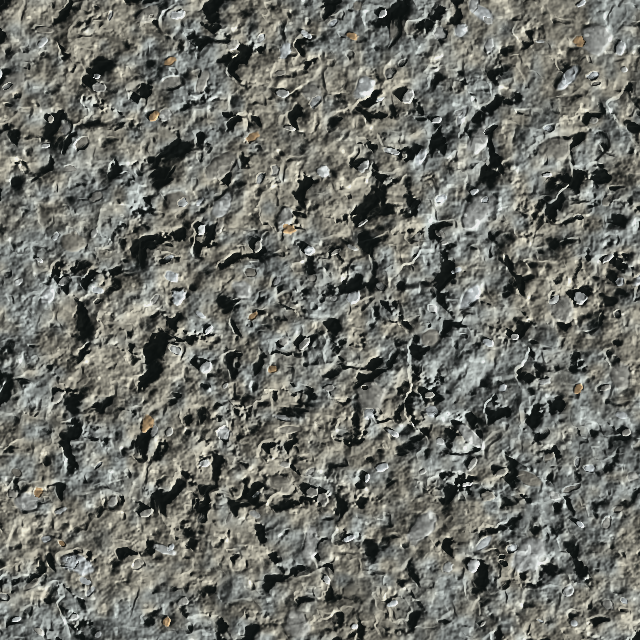
This texture is drawn by a three.js fragment shader. Its source:

```glsl
#define SUN_DIR vec2(0.82, -0.57)
#define SUN_SLOPE 0.66
#define RELIEF 0.031
#define PIT_DEPTH 0.017
#define LARGE_GRID 10.0
#define SMALL_GRID 24.0
#define GROUND_TONE 0.45
#define SLOPE_CONTRAST 0.25
#define SHADOW_COLOR vec3(0.045, 0.062, 0.058)

varying vec2 vUv;

float hash(vec2 p) {
  return fract(sin(dot(p, vec2(127.1, 311.7))) * 43758.5453);
}

float noise(vec2 p) {
  vec2 i = floor(p);
  vec2 f = fract(p);
  f = f * f * (3.0 - 2.0 * f);
  float low = mix(hash(i), hash(i + vec2(1.0, 0.0)), f.x);
  float high = mix(hash(i + vec2(0.0, 1.0)), hash(i + 1.0), f.x);
  return mix(low, high, f.y);
}

// Craggy cement: rotated octaves with ragged pits of two sizes
float groundHeight(vec2 p) {
  mat2 turn = mat2(0.8, 0.6, -0.6, 0.8);
  vec2 q = turn * p * 19.0 + 7.0;
  float amplitude = RELIEF;
  float height = 0.0;
  for (int i = 0; i < 5; i++) {
    height += amplitude * (noise(q) - 0.5);
    q = turn * q * 1.93 + 13.7;
    amplitude *= 0.535;
  }
  float ragged = 55.0 * height;
  float pit = smoothstep(0.58, 0.88, noise(turn * p * 33.0 + ragged));
  float pore = smoothstep(0.58, 0.90, noise(p * 68.0 + 31.0 - ragged));
  float roughness = mix(0.65, 1.25, noise(p * 3.2 + 5.0));
  return roughness * (height - PIT_DEPTH * (pit + 0.45 * pore));
}

// Scattered stones: x = coverage, y = dome height, z = stone id
vec3 stones(vec2 p, float grid, float share) {
  vec2 g = p * grid;
  vec2 cell = floor(g);
  float wobble = 0.5 * (noise(g * 4.5) - 0.5) + 0.3 * (noise(g * 11.0) - 0.5);
  vec3 best = vec3(0.0);
  for (int y = -1; y <= 1; y++) {
    for (int x = -1; x <= 1; x++) {
      vec2 id = cell + vec2(float(x), float(y));
      vec2 seed = id + grid * 3.1;
      if (hash(seed) > share) continue;
      vec2 center = id + 0.1 + 0.8 * vec2(hash(seed + 17.3), hash(seed + 31.9));
      float angle = 0.4 + 2.2 * (hash(seed + 47.1) - 0.5);
      float radius = mix(0.14, 0.32, hash(seed + 59.7));
      float aspect = mix(0.32, 0.92, hash(seed + 71.3));
      float c = cos(angle);
      float s = sin(angle);
      vec2 q = mat2(c, -s, s, c) * (g - center) / (radius * vec2(1.0, aspect));
      float boxy = max(abs(q.x), abs(q.y) + 0.3 * abs(q.x));
      float d = mix(length(q), boxy, 0.6 * hash(seed + 83.9)) + wobble;
      float cover = smoothstep(1.10, 0.75, d);
      float dome = 0.36 * radius * aspect / grid * (1.0 - min(d * d * d, 1.0));
      if (cover > best.x) best = vec3(cover, dome, hash(seed + 97.7));
    }
  }
  return best;
}

// Stones set into the cement: x = height, y = coverage, z = stone id
vec3 surface(vec2 p) {
  vec3 small = stones(p, SMALL_GRID, 0.34);
  vec3 large = stones(p, LARGE_GRID, 0.46);
  vec3 stone = large.x > small.x ? large : small;
  float ground = groundHeight(p);
  float top = 0.26 * ground + stone.y - 0.001;
  return vec3(mix(ground, top, stone.x), stone.x, stone.z);
}

// Shadow cast by higher ground toward the sun
float castShadow(vec2 p, float height) {
  float reach = 0.0025;
  float blocked = -1.0;
  for (int i = 0; i < 8; i++) {
    float rise = surface(p + SUN_DIR * reach).x - height;
    blocked = max(blocked, rise - SUN_SLOPE * reach);
    reach *= 1.42;
  }
  return smoothstep(-0.0012, 0.0065, blocked);
}

void main() {
  vec2 p = vUv;
  vec3 here = surface(p);
  float stepSize = 0.002;
  float slope = (here.x - surface(p + SUN_DIR * stepSize).x) / stepSize;
  slope /= sqrt(1.0 + 0.45 * slope * slope);
  float light = GROUND_TONE + SLOPE_CONTRAST * slope;

  // Cement stains and fine mineral flecks
  vec3 warm = vec3(1.02, 1.00, 0.91);
  vec3 cool = vec3(0.98, 1.02, 1.00);
  float stain = 0.5 * noise(p * 7.0 + 21.0) + 0.5 * noise(p * 43.0 + 11.0);
  vec3 tint = mix(warm, cool, smoothstep(0.3, 0.7, stain));
  tint *= 0.86 + 0.28 * noise(p * 46.0 + 3.0);
  light += 0.17 * (noise(p * 230.0) - 0.5);
  light += 0.20 * smoothstep(0.70, 0.92, noise(p * 110.0 + 9.0));

  // Brown, pale blue and occasional ochre stones
  vec3 stoneTint = mix(vec3(0.92, 0.90, 0.82), vec3(1.40, 1.46, 1.48), here.z);
  stoneTint = mix(stoneTint, vec3(1.18, 0.99, 0.74), step(here.z, 0.07));
  tint = mix(tint, stoneTint, here.y);

  vec3 color = tint * light;
  color = mix(color, SHADOW_COLOR, 0.93 * castShadow(p, here.x));
  gl_FragColor = vec4(clamp(color, 0.03, 0.93), 1.0);
}
```
